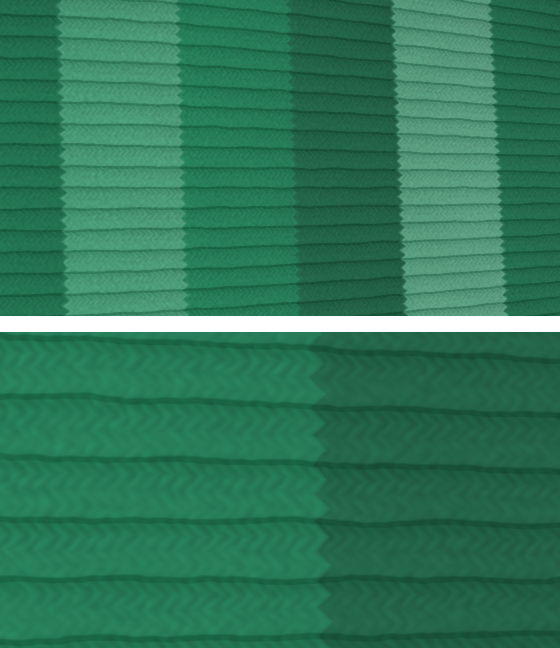
Top, the full canvas; bottom, a detail of the centre.
A Shadertoy shader for this texture:

```glsl
// Ribbed knit cloth with broad vertical colour bands in three greens.
// A mild perspective warps the cloth; each horizontal rib carries two rows
// of chevron stitches, which also give the band borders their zigzag.

const float STITCHES_PER_BAND = 22.0;
const float CHEVRON_DEPTH = 0.95;

vec2 hashGradient(vec2 cell) {
    vec3 h = fract(cell.xyx * vec3(0.1031, 0.1030, 0.0973));
    h += dot(h, h.yzx + 33.33);
    return 2.0 * fract((h.xx + h.yz) * h.zy) - 1.0;
}

float gradientNoise(vec2 p) {
    vec2 i = floor(p), f = p - i;
    vec2 w = f * f * f * (f * (f * 6.0 - 15.0) + 10.0);
    vec2 e = vec2(0.0, 1.0);
    float low = mix(dot(hashGradient(i), f),
                    dot(hashGradient(i + e.yx), f - e.yx), w.x);
    float high = mix(dot(hashGradient(i + e.xy), f - e.xy),
                     dot(hashGradient(i + e.yy), f - e.yy), w.x);
    return mix(low, high, w.y);
}

// Band number across the cloth; bands narrow towards the right.
float bandCoord(vec2 uv) {
    float d = uv.x - 0.111 + (uv.y - 0.5) * (0.014 + 0.02 * uv.x * uv.x);
    return 1.0 + d * (4.488 + 0.839 * d);
}

// Rib number up the cloth; ribs converge towards the right.
float ribCoord(vec2 uv) {
    float ribsPerHeight = 14.6 + uv.x * (1.2 + 4.4 * uv.x);
    return (uv.y - 0.405) * ribsPerHeight;
}

// Yarn colour of one band, fading from the left light to the right shade.
vec3 yarnColor(float band, float across) {
    float kind = mod(band, 3.0);
    vec3 dark = mix(vec3(0.135, 0.450, 0.315), vec3(0.135, 0.345, 0.250), across);
    vec3 medium = mix(vec3(0.155, 0.535, 0.375), vec3(0.140, 0.415, 0.295), across);
    vec3 light = mix(vec3(0.265, 0.590, 0.445), vec3(0.360, 0.605, 0.495), across);
    return kind < 0.5 ? dark : (kind < 1.5 ? light : medium);
}

// Blends neighbouring bands over one smoothed border.
vec3 stripes(float band, float across, float softness) {
    float border = floor(band + 0.5);
    float side = smoothstep(-softness, softness, band - border);
    return mix(yarnColor(border - 1.0, across), yarnColor(border, across), side);
}

// Dark crease at whole rib numbers, with a soft shadow just below it.
float ribCrease(float rib, float softness) {
    float p = fract(rib);
    float line = 1.0 - smoothstep(0.03, 0.07 + softness, min(p, 1.0 - p));
    float shadow = smoothstep(0.60, 1.0, p) * (1.0 - smoothstep(0.98, 1.0, p));
    return max(line, 0.45 * shadow);
}

// Raised yarn: slanted loops plus narrow valleys between stitch rows.
float stitchRelief(float stitch, float chevron, float rib) {
    float loops = cos(6.2832 * stitch);
    float valley = smoothstep(0.65, 1.0, chevron);
    float upperRow = smoothstep(0.42, 0.62, fract(rib));
    return loops * mix(0.45, 0.9, upperRow) - 0.4 * valley;
}

void mainImage(out vec4 fragColor, in vec2 fragCoord) {
    vec2 uv = fragCoord / iResolution.xy;

    // Cloth coordinates, with slightly uneven ribs
    float band = bandCoord(uv);
    float rib = ribCoord(uv);
    rib += 0.09 * gradientNoise(vec2(band * 4.0, rib * 0.8));
    rib += 0.04 * gradientNoise(vec2(band * 18.0, rib * 2.0));

    // Chevron rows, two to a rib, pointing right
    float chevron = 2.0 * abs(fract(2.0 * rib) - 0.5);
    float stitch = band * STITCHES_PER_BAND + CHEVRON_DEPTH * chevron;
    float zigzagBand = (stitch - 0.5 * CHEVRON_DEPTH) / STITCHES_PER_BAND;
    zigzagBand += 0.018 * gradientNoise(vec2(band * 9.0, rib * 3.0));
    vec3 color = stripes(zigzagBand, uv.x, fwidth(zigzagBand) + 0.002);

    // Uneven yarn and broad wear
    vec2 cloth = vec2(band * STITCHES_PER_BAND, rib * 4.0);
    float grain = gradientNoise(cloth * 1.3);
    float patches = gradientNoise(vec2(band * 2.0, rib * 0.5) + 17.0);
    float clarity = 0.75 + 0.6 * gradientNoise(cloth * 0.2 + 5.0);
    float relief = stitchRelief(stitch + 0.3 * grain, chevron, rib);
    color *= 1.0 + 0.055 * clarity * relief + 0.10 * grain + 0.04 * patches;

    // Lit lower rib and dark creases
    float p = fract(rib);
    float lit = smoothstep(0.04, 0.15, p) * (1.0 - smoothstep(0.25, 0.7, p));
    color *= 1.0 + 0.035 * lit;
    float crease = ribCrease(rib, fwidth(rib) * 0.5 * (1.0 - step(0.5, fwidth(rib))));
    color *= mix(vec3(1.0), vec3(0.68, 0.83, 0.79), crease);

    // Gentle fall-off in the upper corners
    color *= 1.0 - 0.06 * smoothstep(0.6, 1.0, uv.y) * abs(2.0 * uv.x - 1.0);
    fragColor = vec4(color, 1.0);
}
```
